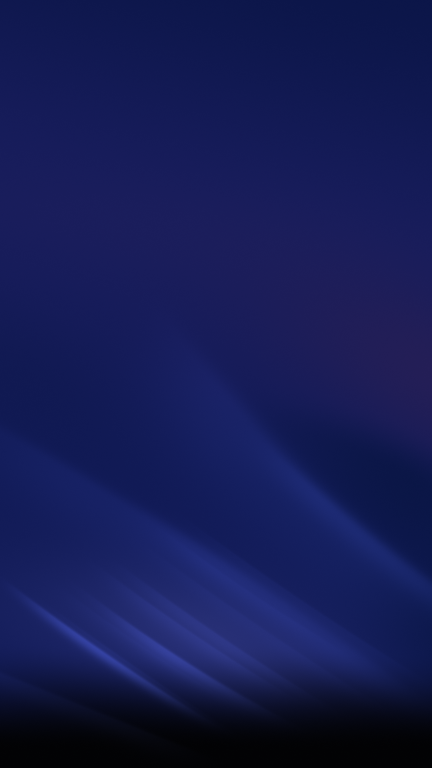
Give the GLSL for this background, as a Shadertoy shader.

```glsl
const vec3 TOP_NAVY = vec3(0.045, 0.085, 0.285);
const vec3 INDIGO = vec3(0.088, 0.110, 0.355);
const vec3 DEEP_BLUE = vec3(0.066, 0.102, 0.335);
const vec3 SHADE = vec3(0.038, 0.085, 0.270);
const vec3 PLUM = vec3(0.150, 0.120, 0.335);
const vec3 VIOLET = vec3(0.108, 0.118, 0.362);
const vec3 PERIWINKLE = vec3(0.175, 0.205, 0.490);
const vec3 SILK = vec3(0.19, 0.23, 0.48);
const vec3 NIGHT = vec3(0.008, 0.009, 0.016);

float hash(float n) {
    return fract(sin(n * 12.99) * 437.58);
}

// Soft elliptical spot, tilted by an angle
float glow(vec2 p, vec2 center, vec2 radius, float angle) {
    float c = cos(angle), s = sin(angle);
    vec2 q = mat2(c, -s, s, c) * (p - center) / radius;
    return exp(-dot(q, q));
}

// x: position along the segment a-b, y: signed distance above its bowed curve
vec2 curveSpace(vec2 p, vec2 a, vec2 b, float bow) {
    vec2 along = normalize(b - a);
    float t = dot(p - a, along) / length(b - a);
    float d = dot(p - a, vec2(-along.y, along.x));
    return vec2(t, d - bow * 4.0 * t * (1.0 - t));
}

// Ridge of light with separate softness above and below, fading at its ends
float fold(vec2 p, vec2 a, vec2 b, float bow, float above, float below) {
    vec2 q = curveSpace(p, a, b, bow);
    float ends = smoothstep(0.0, 0.35, q.x) * (1.0 - smoothstep(0.65, 1.0, q.x));
    float w = q.y > 0.0 ? above : below;
    return ends * exp(-q.y * q.y / (w * w));
}

vec3 backdrop(vec2 p) {
    vec3 col = mix(INDIGO, TOP_NAVY, smoothstep(0.72, 1.08, p.y + 0.22 * (p.x - 0.28)));
    col = mix(col, DEEP_BLUE, 1.0 - smoothstep(0.38, 0.66, p.y + 0.15 * p.x));
    col = mix(col, VIOLET, 0.7 * glow(p, vec2(0.22, 0.70), vec2(0.34, 0.07), -0.15));
    col = mix(col, PLUM, 0.85 * glow(p, vec2(0.60, 0.50), vec2(0.26, 0.10), -0.45));
    // Dark hollow on the right, under a slanted upper edge
    float under = 1.0 - smoothstep(-0.035, 0.03, curveSpace(p, vec2(0.34, 0.475), vec2(0.5625, 0.40), 0.01).y);
    col = mix(col, SHADE, 0.9 * under * glow(p, vec2(0.54, 0.37), vec2(0.19, 0.11), -0.6));
    col = mix(col, SHADE, 0.75 * glow(p, vec2(0.60, 0.17), vec2(0.13, 0.10), -0.5));
    return mix(col, SHADE, 0.3 * glow(p, vec2(0.0, 0.52), vec2(0.18, 0.09), -0.4));
}

// Broad folds of cloth running down to the right
vec3 silkFolds(vec2 p) {
    float light = 0.14 * fold(p, vec2(0.18, 0.62), vec2(0.64, 0.16), -0.025, 0.018, 0.09);
    light += 0.16 * fold(p, vec2(0.30, 0.46), vec2(0.68, 0.15), -0.012, 0.010, 0.022);
    light += 0.12 * fold(p, vec2(-0.14, 0.51), vec2(0.58, 0.04), 0.022, 0.012, 0.060);
    light += 0.16 * fold(p, vec2(0.14, 0.36), vec2(0.60, 0.045), 0.006, 0.010, 0.030);
    return SILK * light;
}

// Fine threads scattered around the lower glow
vec3 threads(vec2 p) {
    float light = 0.0;
    for (float i = 0.0; i < 8.0; i++) {
        vec2 start = vec2(0.03 + 0.026 * i, 0.215 + 0.016 * i + 0.02 * hash(i + 2.0));
        vec2 span = vec2(0.32, -0.215) * (0.85 + 0.4 * hash(i + 9.0));
        float strength = 0.05 + 0.09 * hash(i + 5.0);
        light += strength * fold(p, start, start + span, -0.006, 0.0025, 0.014);
    }
    // Brightest pair at the lower left
    light += 0.42 * fold(p, vec2(-0.01, 0.255), vec2(0.33, 0.025), -0.007, 0.003, 0.009);
    light += 0.24 * fold(p, vec2(0.12, 0.22), vec2(0.43, 0.03), -0.008, 0.003, 0.014);
    return SILK * light;
}

void mainImage(out vec4 fragColor, in vec2 fragCoord) {
    vec2 p = fragCoord / iResolution.y;
    p.x *= 0.5625 * iResolution.y / iResolution.x;

    vec3 col = backdrop(p) + silkFolds(p);
    col = mix(col, PERIWINKLE, 0.80 * glow(p, vec2(0.275, 0.165), vec2(0.19, 0.075), -0.35));
    col = mix(col, PERIWINKLE, 0.22 * glow(p, vec2(0.10, 0.17), vec2(0.22, 0.07), -0.3));
    col += threads(p);

    // Floor of darkness with slightly slanted streaks
    float ripple = 0.006 * sin(34.0 * (p.x * 0.57 + p.y * 0.82)) * smoothstep(0.0, 0.1, p.y);
    col = mix(NIGHT, col, smoothstep(0.025, 0.158, p.y + ripple));
    col += SILK * 0.09 * fold(p, vec2(-0.12, 0.17), vec2(0.30, 0.0), 0.0, 0.004, 0.02);

    // Tiny dither against banding
    float grain = hash(dot(floor(fragCoord), vec2(0.731, 1.173))) - 0.5;
    fragColor = vec4(col + grain / 255.0, 1.0);
}
```
